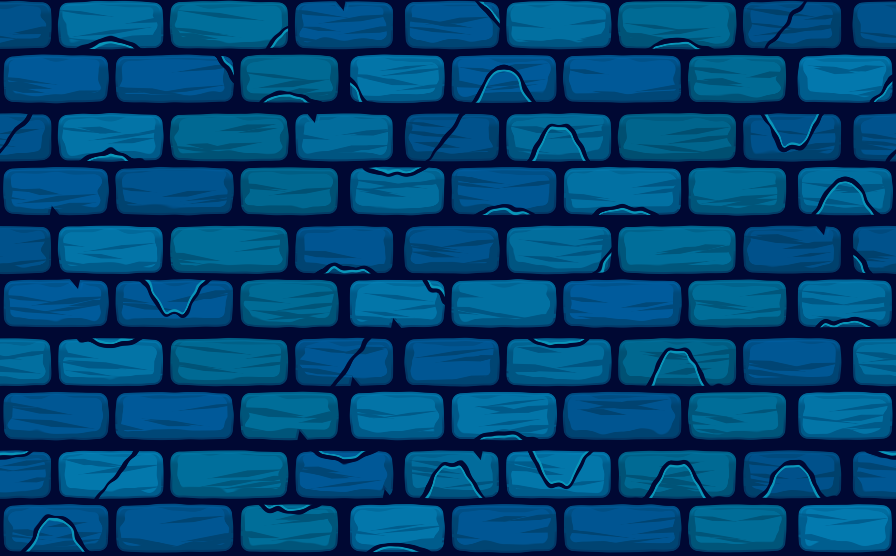
Reproduce this texture procedurally as a Shadertoy shader.

```glsl
// A night-blue brick wall: ten staggered rows, a four-brick module repeated twice across.
// Each brick is a bulging rounded box with a painted face, tapered grain streaks,
// and hashed colour, notches and cracks with a bright lip.

float hash(vec3 p) {
    p = fract(p * vec3(0.1031, 0.1030, 0.0973));
    p += dot(p, p.yzx + 33.33);
    return fract((p.x + p.y) * p.z);
}

float noise(vec2 p, float seed) {
    vec2 i = floor(p), f = fract(p);
    f = f * f * (3.0 - 2.0 * f);
    return mix(mix(hash(vec3(i, seed)), hash(vec3(i + vec2(1, 0), seed)), f.x),
               mix(hash(vec3(i + vec2(0, 1), seed)), hash(vec3(i + 1.0, seed)), f.x), f.y);
}

float roundBox(vec2 p, vec2 halfSize, float radius) {
    vec2 d = abs(p) - halfSize + radius;
    return length(max(d, 0.0)) + min(max(d.x, d.y), 0.0) - radius;
}

float fill(float d, float pixel) {
    return smoothstep(0.6, -0.6, d / pixel) ;
}

// Signed field of a crack; positive on the broken-off side
float crackField(vec2 p, vec2 h, float kind, float seed) {
    float wobble = 5.0 * noise(p * 0.11 + 40.0, seed) - 2.5;
    float d;
    if (kind < 0.36) d = 0.75 * (p.x - h.x + 9.0) - 0.66 * (p.y + h.y - 9.0);  // corner chip
    else if (kind < 0.68) d = 7.0 - 0.011 * p.x * p.x - h.y - p.y;             // shallow arc
    else if (kind < 0.87) d = 31.0 - 33.0 * smoothstep(5.0, 31.0, abs(p.x)) - h.y - p.y; // bell
    else d = p.x - 0.8 * p.y - 6.0;                                            // diagonal split
    return d + wobble;
}

void mainImage(out vec4 fragColor, in vec2 fragCoord) {
    // The wall is 768 by 476 units, rows counted from the top
    vec2 wall = fragCoord / iResolution.xy * vec2(768, 476);
    float pixel = 476.0 / iResolution.y;

    // Rows come in staggered pairs
    float y = 479.0 - wall.y;
    float pair = floor(y / 96.2);
    y -= 96.2 * pair;
    float lower = step(47.5, y);

    // Four bricks per module: centre and half width
    vec2 module[4] = vec2[4](vec2(48.5, 45), vec2(150, 50.5), vec2(248.5, 42), vec2(341, 40.5));
    float x = wall.x - 46.5 + 47.0 * lower;
    float repeat = mod(floor(x / 384.0), 2.0);
    x = mod(x, 384.0);
    int slot = int(step(96.5, x) + step(203.5, x) + step(295.5, x));
    vec2 h = vec2(module[slot].y, 20.5);
    vec2 p = vec2(x - module[slot].x, mix(24.5, 70.5, lower) - y);
    vec2 id = vec2(float(slot) + 4.0 * repeat, 2.0 * pair + lower) + 7.0;
    float seed = id.x + 17.0 * id.y;

    // Outline, with softened corners and an occasional notch
    vec2 n = p / h;
    float brick = roundBox(p, h, 8.0) + 1.6 * n.x * n.x * n.y * n.y
                + 1.2 * (noise(p * 0.08 + 20.0, seed) - 0.5);
    if (hash(vec3(id, 1)) < 0.17) {
        float side = hash(vec3(id, 2)) < 0.5 ? -1.0 : 1.0;
        float notchX = (hash(vec3(id, 3)) - 0.5) * 1.5 * h.x;
        float notch = abs(p.x - notchX + 0.3 * p.y) * 0.85 - 0.45 * (side * p.y - h.y + 8.0);
        brick = max(brick, -notch);
    }

    // Glaze: bright, teal or blue by place in the module, sometimes swapped for bright
    vec3 face = vec3(0.0, 0.345, 0.59), shade = vec3(0.0, 0.275, 0.46);
    bool teal = slot == (lower > 0.5 ? 2 : 1);
    bool bright = slot == (lower > 0.5 ? 3 : 0) || (!teal && hash(vec3(id, 4)) < 0.2);
    if (teal) { face = vec3(0.0, 0.43, 0.60); shade = vec3(0.0, 0.335, 0.48); }
    if (bright) { face = vec3(0.01, 0.46, 0.66); shade = vec3(0.0, 0.355, 0.54); }
    float tone = mix(0.92, 1.04, hash(vec3(id, 5)));
    face *= tone;
    shade *= tone;

    // Rim, lit from above, around a wavy face
    vec3 color = mix(shade, mix(shade, face, 0.55), smoothstep(8.0, 14.0, p.y));
    color = mix(color, vec3(0.02, 0.18, 0.36), 0.6 * fill(-brick - 1.8, pixel) * smoothstep(4.0, -10.0, p.y));
    float wave = 6.0 * noise(p * vec2(0.06, 0.12) + 60.0, seed) - 3.0;
    float inner = roundBox(p - vec2(-0.5, 1.5), h - vec2(6, 6), 6.0) + wave;
    color = mix(color, face, fill(inner, pixel));

    // Tapered grain streaks
    for (int i = 0; i < 5; i++) {
        vec3 key = vec3(id, 10 + 5 * i);
        float side = hash(key) < 0.5 ? -1.0 : 1.0;
        vec2 q = p - h * vec2(side * hash(key + vec3(0, 0, 1)), 1.3 * hash(key + vec3(0, 0, 2)) - 0.75);
        float taper = 1.0 - abs(q.x) / mix(16.0, 36.0, hash(key + vec3(0, 0, 3)));
        float streak = abs(q.y - 0.12 * side * q.x) - mix(1.2, 3.0, hash(key + vec3(0, 0, 4))) * taper;
        color = mix(color, shade, fill(streak, pixel));
    }
    color = mix(color, face * 1.1, 0.6 * fill(abs(brick + 2.2) - 0.7, pixel) * smoothstep(10.0, 17.0, p.y));

    // Cracks: a dark gap with a bright lip beside it
    vec3 mortar = vec3(0.0, 0.03, 0.20);
    if (hash(vec3(id, 50)) < 0.46) {
        vec2 flip = vec2(hash(vec3(id, 51)) < 0.35 ? -1.0 : 1.0, hash(vec3(id, 52)) < 0.45 ? -1.0 : 1.0);
        vec2 q = p * flip;
        float kind = hash(vec3(id, 53));
        float d = crackField(q, h, kind, seed);
        vec2 slope = vec2(crackField(q + vec2(0.5, 0), h, kind, seed) - d,
                          crackField(q + vec2(0, 0.5), h, kind, seed) - d) * 2.0;
        d /= max(length(slope), 0.5);
        float gap = 0.8 + 1.6 * noise(q * 0.1 + 80.0, seed);
        float lip = kind < 0.87 ? 1.9 : 0.0;
        color = mix(color, vec3(0.04, 0.59, 0.73), fill(abs(d - gap - 0.5 * lip) - 0.5 * lip, pixel) * step(0.1, lip));
        color = mix(color, mortar, fill(abs(d) - gap, pixel));
    }

    fragColor = vec4(mix(mortar, color, fill(brick, pixel)), 1.0);
}
```
